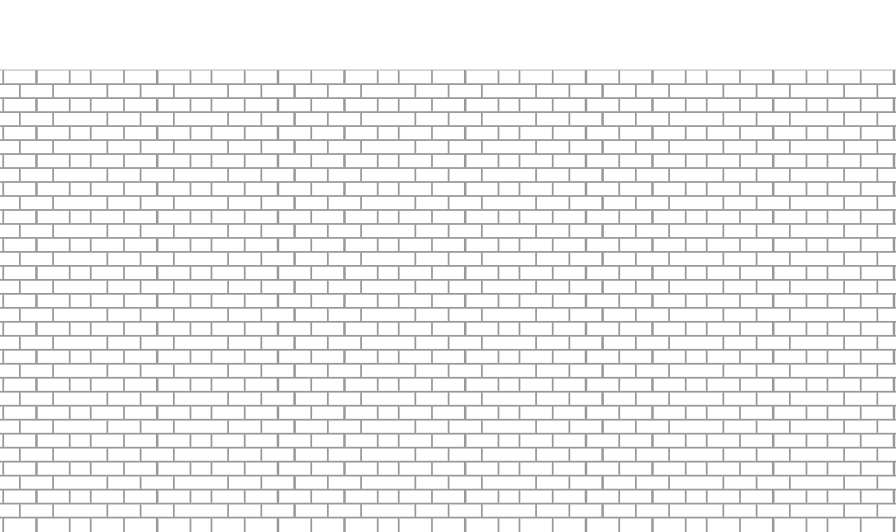
This pattern is drawn by a Shadertoy shader. Its source:

```glsl
#define CANVAS_COURSES 38.0
#define WALL_COURSES 33.0
#define WALL_TOP 5.01
#define COURSE_HEIGHT 0.99875
#define BRICK 2.375
#define HALF_BRICK 1.5
#define PERIOD 22.0
#define PHASE 0.23
#define JOINT 0.125
#define THICK_JOINT 0.18
#define TOP_EDGE_STRENGTH 0.45
#define MORTAR vec3(0.60)

// Share of a pixel-wide window covered by a line, given the distance to its centre
float lineCoverage(float dist, float width, float pixel) {
    float overlap = min(dist + 0.5 * pixel, 0.5 * width)
                  - max(dist - 0.5 * pixel, -0.5 * width);
    return clamp(overlap / pixel, 0.0, 1.0);
}

float periodicDistance(float x, float centre) {
    return abs(mod(x - centre + 0.5 * PERIOD, PERIOD) - 0.5 * PERIOD);
}

// Bed joints between courses; the top edge of the wall is fainter
float bedJoints(float v, float pixel) {
    float index = floor(v + 0.5);
    if (index < 0.0 || index >= WALL_COURSES) return 0.0;
    float strength = index < 0.5 ? TOP_EDGE_STRENGTH : 1.0;
    return strength * lineCoverage(abs(v - index) * COURSE_HEIGHT, JOINT, pixel);
}

// Upright joints: brick ends on even courses, middles of full bricks on odd ones
float headJoints(float x, float course, float pixel) {
    bool offsetCourse = mod(course, 2.0) > 0.5;
    float start = PHASE;
    float coverage = 0.0;
    for (int i = 0; i < 10; i++) {
        bool isShort = i % 4 == 2;
        float brickWidth = isShort ? HALF_BRICK : BRICK;
        bool thick = offsetCourse ? i == 9 : i % 4 == 1;
        if (!(offsetCourse && isShort)) {
            float centre = start + (offsetCourse ? 0.5 * brickWidth : 0.0);
            float width = thick ? THICK_JOINT : JOINT;
            coverage = max(coverage, lineCoverage(periodicDistance(x, centre), width, pixel));
        }
        start += brickWidth;
    }
    return coverage;
}

void mainImage(out vec4 fragColor, in vec2 fragCoord) {
    // One unit is the height of a course
    float pixel = CANVAS_COURSES / iResolution.y;
    vec2 p = fragCoord * pixel;
    float v = (CANVAS_COURSES - p.y - WALL_TOP) / COURSE_HEIGHT;

    float mortar = bedJoints(v, pixel);
    if (v > 0.0) mortar = max(mortar, headJoints(p.x, floor(v), pixel));

    fragColor = vec4(mix(vec3(1.0), MORTAR, mortar), 1.0);
}
```
